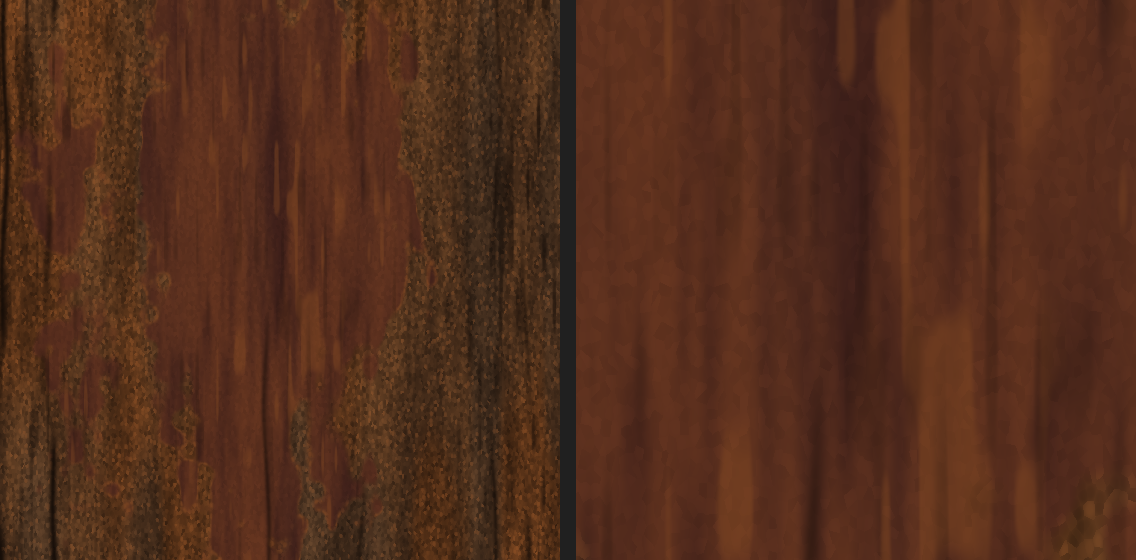
Left, the full canvas; right, a detail of the centre.
Write a Shadertoy shader that draws this texture.

```glsl
const vec3 WORN_DARK = vec3(0.235, 0.150, 0.090);
const vec3 WORN_LIGHT = vec3(0.405, 0.255, 0.140);
const vec3 VARNISH_DARK = vec3(0.235, 0.115, 0.100);
const vec3 VARNISH_LIGHT = vec3(0.380, 0.195, 0.120);
const vec3 GREY_STAIN = vec3(0.255, 0.185, 0.130);
const vec3 RUST = vec3(0.365, 0.195, 0.080);
const vec3 CHIP = vec3(0.520, 0.290, 0.135);
const vec3 CRACK = vec3(0.065, 0.038, 0.022);

const vec2 VARNISH_CENTRE = vec2(0.44, 0.58);
const vec2 VARNISH_SIZE = vec2(0.34, 0.60);
const vec2 SPECK_CELLS = vec2(190.0, 125.0);
const vec2 BEAD_CELLS = vec2(120.0, 95.0);
const float CHIP_WIDTH = 0.045;
const float CHIP_STRENGTH = 0.62;
const float SPECK_CONTRAST = 0.34;

float hash(vec2 p) {
    vec3 q = fract(vec3(p.xyx) * 0.1031);
    q += dot(q, q.yzx + 33.33);
    return fract((q.x + q.y) * q.z);
}

float valueNoise(vec2 p) {
    vec2 cell = floor(p);
    vec2 f = fract(p);
    f = f * f * (3.0 - 2.0 * f);
    float low = mix(hash(cell), hash(cell + vec2(1.0, 0.0)), f.x);
    float high = mix(hash(cell + vec2(0.0, 1.0)), hash(cell + 1.0), f.x);
    return mix(low, high, f.y);
}

// Distance to the nearest scattered point, and that point's random value
vec2 cellular(vec2 p) {
    vec2 cell = floor(p);
    vec2 nearest = vec2(8.0, 0.0);
    for (int y = -1; y <= 1; y++) {
        for (int x = -1; x <= 1; x++) {
            vec2 id = cell + vec2(x, y);
            vec2 point = id + vec2(hash(id), hash(id + 57.0));
            float d = distance(p, point);
            if (d < nearest.x) nearest = vec2(d, hash(id + 113.0));
        }
    }
    return nearest;
}

// Vertical fibres, from broad bands to hairlines
float fibres(vec2 uv) {
    float sum = 0.0;
    float weight = 0.34;
    vec2 scale = vec2(18.0, 1.6);
    for (int i = 0; i < 4; i++) {
        sum += weight * valueNoise(uv * scale + 19.0 * float(i));
        scale *= vec2(1.9, 2.1);
        weight *= 0.82;
    }
    return sum;
}

// Positive where varnish remains, zero along its ragged edge
float varnishField(vec2 uv) {
    float field = 0.80 - length((uv - VARNISH_CENTRE) / VARNISH_SIZE);
    field += 0.80 * (valueNoise(uv * vec2(9.0, 3.5) + 4.0) - 0.5);
    field += 0.62 * (valueNoise(uv * vec2(30.0, 8.0) + 31.0) - 0.5);
    field += 0.42 * (valueNoise(uv * vec2(44.0, 32.0) + 73.0) - 0.5);
    return field;
}

// Dark vertical split that wavers, fades and breaks along its length
float crack(vec2 uv, float x, float width, float seed) {
    float bend = 0.006 * sin(uv.y * 5.0 + seed) + 0.003 * sin(uv.y * 17.0 + seed * 2.0);
    float gap = smoothstep(0.25, 0.70, valueNoise(vec2(seed, uv.y * 4.0 + seed)));
    float offset = (uv.x - x - bend) / width;
    return exp(-offset * offset) * gap;
}

void mainImage(out vec4 fragColor, in vec2 fragCoord) {
    vec2 uv = fragCoord / iResolution.xy;
    float grain = fibres(uv);
    float tone = smoothstep(0.18, 0.82, grain);
    float field = varnishField(uv);
    float varnish = smoothstep(-0.10, 0.10, field);
    float side = smoothstep(0.25, 0.50, abs(uv.x - 0.47));

    // Bare wood with rusty and grey stains
    vec3 worn = mix(WORN_DARK, WORN_LIGHT, tone);
    float rust = smoothstep(0.48, 0.78, valueNoise(uv * vec2(13.0, 1.8) + 41.0));
    worn = mix(worn, RUST * (0.65 + 0.55 * tone), 0.65 * rust);
    float stain = smoothstep(0.52, 0.82, valueNoise(uv * vec2(15.0, 3.0) + 87.0));
    worn = mix(worn, GREY_STAIN * (0.80 + 0.35 * tone), 0.60 * stain);

    // Short upright specks in the open grain
    vec2 speck = cellular(uv * SPECK_CELLS);
    float speckMask = 1.0 - smoothstep(0.25, 0.85, speck.x);
    worn *= 1.0 + SPECK_CONTRAST * (speck.y - 0.48) * (0.5 + speckMask);
    worn = mix(worn, CHIP, 0.30 * speckMask * smoothstep(0.86, 0.96, speck.y));

    // Smooth red varnish
    vec3 coat = mix(VARNISH_DARK, VARNISH_LIGHT, tone);
    coat *= 0.97 + 0.06 * speck.y;
    vec3 color = mix(worn, coat, 0.90 * varnish);

    // Beaded chips along the edge and slender chips inside
    vec2 bead = cellular(uv * BEAD_CELLS + 7.0);
    float beadMask = (1.0 - smoothstep(0.20, 0.75, bead.x)) * smoothstep(0.15, 0.60, bead.y);
    float edge = exp(-pow(field / CHIP_WIDTH, 2.0));
    float patchy = smoothstep(0.30, 0.60, valueNoise(uv * vec2(8.0, 6.0) + 62.0));
    color = mix(color, CHIP, CHIP_STRENGTH * edge * patchy * (0.25 + 0.75 * beadMask));
    float sliver = smoothstep(0.76, 0.92, valueNoise(uv * vec2(85.0, 11.0) + 15.0));
    color = mix(color, CHIP, 0.42 * sliver * varnish);

    // Fine dark pores, then long splits toward the sides
    float pore = smoothstep(0.70, 0.95, valueNoise(uv * vec2(105.0, 9.0) + 29.0));
    color = mix(color, CRACK, pore * (0.16 + 0.34 * side));
    float split = crack(uv, 0.092, 0.006, 1.7) + crack(uv, 0.004, 0.006, 4.1);
    split += crack(uv, 0.938, 0.006, 7.3) + 0.7 * crack(uv, 0.885, 0.004, 9.6);
    split += 0.6 * crack(uv, 0.645, 0.005, 12.2) + 0.5 * crack(uv, 0.480, 0.004, 15.8);
    color = mix(color, CRACK, 0.85 * min(split, 1.0));

    fragColor = vec4(color, 1.0);
}
```
